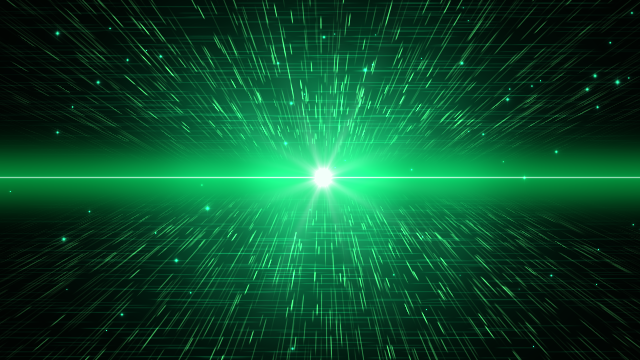
This background is drawn by a Shadertoy shader. Its source:

```glsl
// A green starburst on a bright horizon, between two planes of streaking light.

const vec2 CENTER = vec2(0.505, 0.507);        // burst position, fraction of canvas
const vec3 NIGHT = vec3(0.002, 0.014, 0.007);
const vec3 GLOW = vec3(0.02, 0.94, 0.56);
const vec3 BAND = vec3(0.01, 0.47, 0.18);
const vec3 STREAK = vec3(0.36, 0.92, 0.46);
const vec3 GRID = vec3(0.06, 0.70, 0.40);
const vec3 SPARK = vec3(0.16, 1.00, 0.68);
const vec3 HOT = vec3(0.95, 1.00, 0.98);
const vec2 GLOW_SIZE = vec2(0.43, 0.35);
const float BAND_HEIGHT = 0.082;
const float PLANE_OFFSET = 0.20;               // larger makes the streaks steeper
const float STREAK_WIDTH = 0.0013;
const float GRID_WIDTH = 0.0008;
const float LINE_WIDTH = 0.0018;
const int STREAK_LAYERS = 4;
const int GRID_LAYERS = 3;
const int RAY_AXES = 4;
const int SPARKS = 64;

float hash(vec2 p) {
    vec3 q = fract(p.xyx * vec3(0.1031, 0.1030, 0.0973));
    q += dot(q, q.yzx + 33.33);
    return fract((q.x + q.y) * q.z);
}

vec2 gradient(vec2 cell) {
    float a = 6.2832 * hash(cell);
    return vec2(cos(a), sin(a));
}

float gradientNoise(vec2 p) {
    vec2 i = floor(p), f = p - i, e = vec2(1.0, 0.0);
    vec2 s = f * f * f * (f * (f * 6.0 - 15.0) + 10.0);
    float low = mix(dot(gradient(i), f), dot(gradient(i + e), f - e), s.x);
    float high = mix(dot(gradient(i + e.yx), f - e.yx),
                     dot(gradient(i + 1.0), f - 1.0), s.x);
    return mix(low, high, s.y);
}

// Line coverage; lines thinner than a pixel grow dimmer, not wider
float stroke(float dist, float halfWidth, float pixel) {
    float w = max(halfWidth, 0.5 * pixel);
    return halfWidth / w * (1.0 - smoothstep(w - 0.5 * pixel, w + 0.6 * pixel, abs(dist)));
}

// Fades both ends of a dash, t running from 0 to 1
float dashEnds(float t) {
    return smoothstep(0.0, 0.2, t) * (1.0 - smoothstep(0.65, 1.0, t));
}

// Dashes running toward the viewer: long and faint first, short and bright last
float streaks(vec2 p, float pixel) {
    float depth = abs(p.y) + PLANE_OFFSET, slope = p.x / depth, sum = 0.0;
    for (int i = 0; i < STREAK_LAYERS; i++) {
        float k = float(i), columns = 24.0 + 10.0 * k;
        float column = floor(slope * columns);
        vec2 seed = vec2(column + 300.0, 17.0 * k + (p.y > 0.0 ? 91.0 : 203.0));
        float offset = 0.5 + 0.6 * (hash(seed) - 0.5);
        float dist = (slope * columns - column - offset) / columns * depth;
        float along = log(depth) * 2.5 * pow(1.8, k) + 50.0 + 9.0 * hash(seed + 5.3);
        float chance = hash(seed + vec2(floor(along) * 7.0, 41.0));
        float power = step(0.56 + 0.115 * k, chance) * (0.28 + 0.30 * k);
        power *= mix(0.25, 1.0, pow(hash(seed + floor(along)), 2.0));
        sum += power * dashEnds(fract(along))
             * stroke(dist / sqrt(1.0 + slope * slope), STREAK_WIDTH, pixel);
    }
    return sum * exp(-pow(slope / 2.2, 4.0));
}

// Broken horizontal lines crossing the planes
float crossLines(vec2 p, float pixel) {
    float sum = 0.0;
    for (int i = 0; i < GRID_LAYERS; i++) {
        float k = float(i), rows = 37.0 + 18.0 * k;
        float row = floor(p.y * rows);
        vec2 seed = vec2(row + 200.0, 31.0 * k + 7.0);
        float along = p.x * (2.5 + 2.0 * k) + 20.0 + 9.0 * hash(seed);
        float chance = hash(seed + vec2(13.0, floor(along) * 5.0));
        float dist = (fract(p.y * rows) - 0.3 - 0.4 * hash(seed + 2.7)) / rows;
        sum += step(0.55, chance) * chance * dashEnds(fract(along))
             * stroke(dist, GRID_WIDTH, pixel);
    }
    return sum;
}

// Scattered points with small cross-shaped flares
float sparks(vec2 p, float aspect) {
    float sum = 0.0;
    for (int i = 0; i < SPARKS; i++) {
        vec2 seed = vec2(float(i) + 3.0, 57.0);
        vec2 place = vec2(hash(seed), hash(seed + 19.7)) - 0.5;
        float size = mix(0.0012, 0.0058, pow(hash(seed + 8.1), 3.0));
        vec2 q = abs(p - place * vec2(aspect, 1.0)) / size;
        sum += exp(-dot(q, q)) + 0.25 * exp(-0.6 * length(q))
             + 0.3 * exp(-q.x * q.y * 3.0 - 0.6 * (q.x + q.y));
    }
    return sum;
}

// White core, crossing rays and soft beams
float burst(vec2 p) {
    float r = length(p);
    float light = 0.8 * exp(-r * r / 0.0009) + 0.36 * exp(-r / 0.075);
    for (int i = 0; i < RAY_AXES; i++) {
        float angle = 0.42 + 0.72 * float(i);
        vec2 axis = vec2(cos(angle), sin(angle));
        float across = dot(p, vec2(-axis.y, axis.x)), along = abs(dot(p, axis));
        light += 0.36 * exp(-across * across / 0.00011 - along / 0.085);
    }
    float beam = max(gradientNoise(p / max(r, 1e-4) * 5.0 + 11.0), 0.0);
    return light + 0.28 * beam * exp(-r / 0.17);
}

void mainImage(out vec4 fragColor, in vec2 fragCoord) {
    float pixel = 1.0 / iResolution.y, aspect = iResolution.x * pixel;
    vec2 p = (fragCoord - CENTER * iResolution.xy) * pixel;
    float height = abs(p.y);

    // Soft light
    vec2 oval = p / GLOW_SIZE;
    float glow = 0.78 * exp(-dot(oval, oval)) * (1.0 + 0.25 * gradientNoise(p * 6.0));
    float band = exp(-pow(height / BAND_HEIGHT, 2.0)) * (1.0 - 0.6 * glow);
    vec3 color = NIGHT + GLOW * glow + BAND * band;
    color.r += 0.10 * glow * glow;

    // Planes of light, fading at the horizon and the far sides
    float planes = smoothstep(0.03, 0.2, height) * exp(-pow(p.x / 0.85, 4.0));
    color += STREAK * streaks(p, pixel) * planes * (0.75 + 0.3 * glow);
    color += GRID * crossLines(p, pixel) * planes * (0.30 + 0.3 * glow);
    color += SPARK * sparks(p, aspect) * 0.8;

    // Horizon line and burst
    float line = stroke(p.y, LINE_WIDTH, pixel) * (0.55 + 0.45 * exp(-abs(p.x) / 0.4));
    color += GLOW * 0.12 * exp(-height / 0.012);
    color = mix(min(color, 1.0), HOT, clamp(line, 0.0, 1.0));
    color = mix(color, HOT, clamp(burst(p), 0.0, 1.0));
    fragColor = vec4(color, 1.0);
}
```
